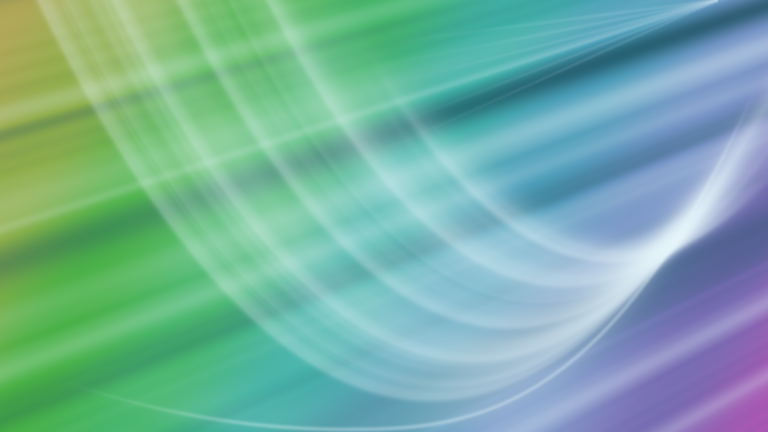
This background is drawn by a Shadertoy shader. Its source:

```glsl
// Soft spectrum backdrop: a slanted colour ramp crossed by a fan of straight light bands
// and a sheet of curved strands. Bands are bumps along a fan coordinate; strands are
// parabolas that all meet in one knot. Positions: x right, y down, in canvas heights.

const vec2 KNOT = vec2(1.551, 0.574);      // where all strands cross
const vec2 TIP = vec2(1.662, 0.0);         // where the thin rays meet
const vec2 RIM_LOW = vec2(0.80, 0.994);    // lowest point of the outer rim
const vec3 PALE = vec3(0.90, 0.96, 0.98);
const vec3 SHADE = vec3(0.10, 0.30, 0.36);
const int STRANDS = 30;
const int RAYS = 6;
const float GRAIN = 0.16;                  // strength of the fine band texture

// Colour ramp, evenly spaced from top left to bottom right
const vec3 RAMP[9] = vec3[9](
    vec3(0.70, 0.65, 0.34), vec3(0.56, 0.68, 0.29), vec3(0.28, 0.69, 0.27),
    vec3(0.27, 0.71, 0.42), vec3(0.25, 0.69, 0.65), vec3(0.29, 0.61, 0.72),
    vec3(0.45, 0.57, 0.77), vec3(0.46, 0.42, 0.70), vec3(0.67, 0.34, 0.70));

// Bands: fan position, width, strength at left, strength at right
const vec4 BANDS[12] = vec4[12](
    vec4(0.265, 0.026, 0.34, 0.15), vec4(0.315, 0.020, -0.32, -0.05),
    vec4(0.490, 0.045, 0.34, 0.25), vec4(0.532, 0.013, 0.22, 0.30),
    vec4(0.605, 0.050, -0.30, -0.70), vec4(0.745, 0.055, 0.12, 0.55),
    vec4(0.865, 0.030, 0.38, 0.32), vec4(0.970, 0.040, -0.25, -0.38),
    vec4(1.040, 0.060, 0.08, 0.36), vec4(1.370, 0.100, -0.10, -0.36),
    vec4(1.620, 0.035, 0.00, 0.50), vec4(1.870, 0.035, 0.00, 0.42));

// Top crossings of the brightest strands
const float BRIGHT[5] = float[5](0.093, 0.266, 0.417, 0.625, 0.787);

float hash(float n) {
    n = fract(n * 0.1031);
    n *= n + 33.33;
    return fract(n * (n + n));
}

float noise(float x) {
    float i = floor(x);
    return mix(hash(i), hash(i + 1.0), smoothstep(0.0, 1.0, x - i));
}

float bump(float d, float width) {
    d /= width;
    return exp(-d * d);
}

vec3 ramp(float t) {
    t = clamp(t, 0.0, 1.0) * 8.0;
    int i = min(int(t), 7);
    return mix(RAMP[i], RAMP[i + 1], smoothstep(0.0, 1.0, t - float(i)));
}

// Signed distance to the strand that leaves the top edge at x = start
float strandDistance(vec2 p, float start) {
    float bend = 1.08 + 0.52 * start;
    float chord = KNOT.y / (KNOT.x - start);
    float curveY = (p.x - start) * (chord + bend * (KNOT.x - p.x));
    float slope = chord + bend * (KNOT.x + start - 2.0 * p.x);
    return (p.y - curveY) / sqrt(1.0 + slope * slope);
}

// Crisp on the outer side, with a soft tail on the inner side
float strandLight(float d, float width) {
    return bump(d, d > 0.0 ? width * 0.5 : width * 1.6);
}

float bands(vec2 p) {
    float fan = (p.y + 0.226 * p.x) / (1.0 - 0.18 * p.x);
    float side = smoothstep(0.2, 1.5, p.x);
    float light = GRAIN * (noise(fan * 16.0) + 0.5 * noise(fan * 47.0) - 0.75);
    for (int i = 0; i < 12; i++) {
        vec4 b = BANDS[i];
        light += mix(b.z, b.w, side) * bump(fan - b.x, b.y);
    }
    return light;
}

float strands(vec2 p) {
    float light = 0.0;
    for (int i = 0; i < 5; i++) {
        float fade = BRIGHT[i] > 0.7 ? smoothstep(0.1, 0.5, p.y) : 1.0;
        light += 0.34 * fade * strandLight(strandDistance(p, BRIGHT[i]), 0.018);
    }
    for (int i = 0; i < STRANDS; i++) {
        float id = float(i);
        float start = mix(0.09, 0.86, (id + hash(id + 3.7)) / float(STRANDS));
        float fade = mix(1.0, smoothstep(0.05, 0.45, p.y), smoothstep(0.55, 0.75, start));
        float width = mix(0.006, 0.034, hash(id + 41.3));
        light += 0.17 * fade * hash(id + 87.1) * strandLight(strandDistance(p, start), width);
    }
    // Veil between the outermost and innermost strands
    float veil = smoothstep(0.03, -0.05, strandDistance(p, 0.093))
               * smoothstep(-0.06, 0.06, strandDistance(p, 0.787));
    light += 0.10 * veil;
    return light * (1.0 - 0.75 * smoothstep(KNOT.x, 1.78, p.x));
}

// Thin outer rim: shallow on the left, steep on the right
float rim(vec2 p) {
    float dx = p.x - RIM_LOW.x;
    float q = max(dx, 0.0) / (KNOT.x - RIM_LOW.x);
    float left = min(dx, 0.0);
    float d = p.y - RIM_LOW.y + 0.26 * left * left + 0.42 * pow(q, 2.7);
    float slope = 0.52 * left + 1.51 * pow(q, 1.7);
    d /= sqrt(1.0 + slope * slope);
    float fade = smoothstep(0.1, 0.7, p.x) * smoothstep(0.18, 0.5, p.y);
    return fade * (0.42 * bump(d, 0.005) + 0.13 * strandLight(d, 0.05));
}

float rays(vec2 p) {
    float light = 0.0;
    for (int i = 0; i < RAYS; i++) {
        float slope = mix(0.13, 0.45, float(i) / float(RAYS - 1));
        light += bump(p.y - slope * (TIP.x - p.x), 0.004);
    }
    return 0.13 * light * smoothstep(0.8, 1.45, p.x) * step(p.x, TIP.x);
}

void mainImage(out vec4 fragColor, in vec2 fragCoord) {
    vec2 p = fragCoord / iResolution.y;
    p.y = 1.0 - p.y;
    vec3 color = ramp((p.x + 0.6 * p.y) / 2.378);

    // Bands lighten or shade the ramp
    float band = bands(p);
    color = mix(color, SHADE, clamp(-band, 0.0, 0.8));
    color = mix(color, PALE, clamp(band, 0.0, 0.8) * 0.65);

    // Wide glows, then strands, rim and rays
    float glow = 0.30 * bump(length(p - vec2(1.12, 0.84)), 0.26)
               + 0.14 * bump(length(p - vec2(0.55, 0.42)), 0.28);
    float light = glow + strands(p) + rim(p) + rays(p);
    color = mix(color, PALE, 1.0 - exp(-light));
    fragColor = vec4(color, 1.0);
}
```
